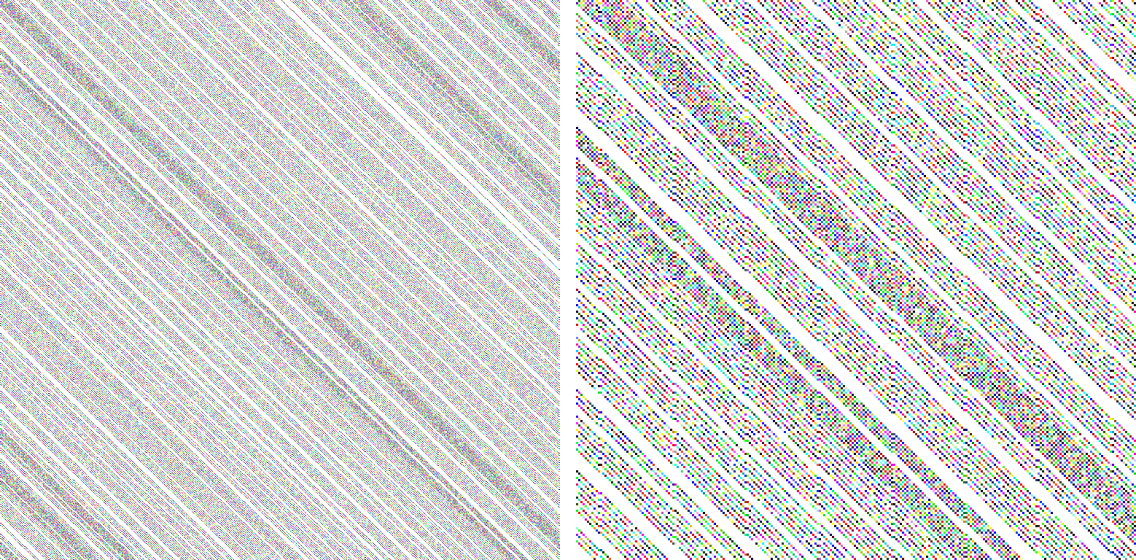
Left: the whole. Right: its middle third, enlarged.
This pattern is drawn by a WebGL 2 fragment shader. Its source:

```glsl
#version 300 es
precision highp float;
// Very fine diagonal threads on white, each a chain of randomly coloured dots.
// Threads are counted along a sheared axis; hashed groups of threads set the
// spacing and the blank stripes, and each pixel averages the dots it covers.

#define CELLS 768.0        // dots across and down the canvas
#define SLOPE 0.97         // fall of the threads per unit across
#define GROUP 26.0         // threads in one group
#define GAP_MIN 3.0        // narrowest blank stripe, in threads
#define GAP_MAX 10.0       // widest blank stripe, in threads
#define PITCH_OPEN 3.0     // thread spacing in light groups
#define PITCH_DENSE 2.0    // thread spacing in dark groups
#define DENSE_SHARE 0.25   // share of dark groups
#define INK_LOW 0.20       // hash value that gives no light in a channel
#define INK_HIGH 0.95      // hash value that gives full light in a channel

uniform vec2 u_resolution;
out vec4 fragColor;

uint scramble(uint n) {
  n = (n ^ (n >> 16)) * 0x7feb352du;
  n = (n ^ (n >> 15)) * 0x846ca68bu;
  return n ^ (n >> 16);
}

// Uniform value from 0 to 1 for a lattice point and a channel
float hash(vec2 p, uint channel) {
  uint n = scramble(uint(p.x) + scramble(uint(p.y) + scramble(channel)));
  return float(n >> 8) / 16777216.0;
}

// 1 on an inked thread, 0 on a blank one
float threadMask(float thread) {
  float group = floor(thread / GROUP);
  float place = thread - group * GROUP;
  vec2 key = vec2(group, 7.0);
  float gapStart = floor(16.0 * hash(key, 11u));
  float wide = hash(key, 12u);
  float gapWidth = floor(mix(GAP_MIN, GAP_MAX, wide * wide));
  float pitch = hash(key, 13u) < DENSE_SHARE ? PITCH_DENSE : PITCH_OPEN;
  float offset = place - gapStart;
  bool blank = place < 0.5 || (offset >= 0.0 && offset < gapWidth);
  float phase = mod(offset - gapWidth + 0.5, pitch);
  return !blank && phase < 1.0 ? 1.0 : 0.0;
}

// Colour of one square dot
vec3 dotColor(vec2 cell) {
  cell = clamp(cell, vec2(0.0), vec2(CELLS - 1.0));
  float thread = floor(cell.y + SLOPE * cell.x);
  vec3 random = vec3(hash(cell, 1u), hash(cell, 2u), hash(cell, 3u));
  vec3 ink = smoothstep(INK_LOW, INK_HIGH, random);
  return mix(vec3(1.0), ink, threadMask(thread));
}

void main() {
  // Pixel footprint in dot units
  vec2 center = gl_FragCoord.xy / u_resolution * CELLS;
  vec2 halfSize = 0.5 * CELLS / u_resolution;
  vec2 low = center - halfSize;
  vec2 high = center + halfSize;
  vec2 first = floor(low);

  // Average the dots by the area of each inside the pixel
  vec3 sum = vec3(0.0);
  float total = 0.0;
  for (int y = 0; y < 4; y++) {
    for (int x = 0; x < 4; x++) {
      vec2 cell = first + vec2(x, y);
      vec2 overlap = max(min(cell + 1.0, high) - max(cell, low), 0.0);
      float area = overlap.x * overlap.y;
      sum += area * dotColor(cell);
      total += area;
    }
  }
  fragColor = vec4(sum / total, 1.0);
}
```
